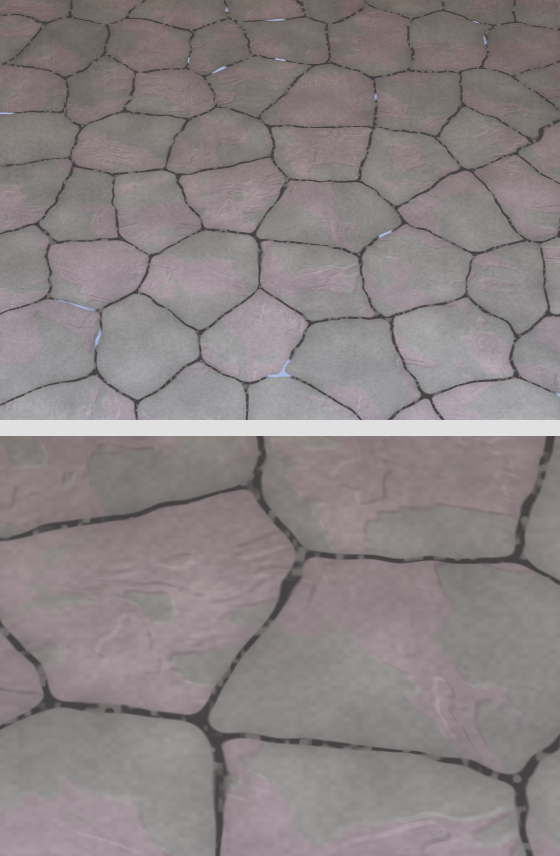
Top: the whole. Bottom: its middle third, enlarged.
A Shadertoy shader for this texture:

```glsl
// Stamped stone paving seen at a slant: irregular slabs, dark grooves, flaky relief
#define STONES 10.9     // stone density
#define HORIZON 2.9     // height of the vanishing line
#define TILT 3.4        // depth stretch of the ground
#define JITTER 0.62     // irregularity of the stones
#define GROOVE 0.0031   // half width of the grooves
#define RELIEF 0.15     // strength of the flaky ledges
#define GRAIN 0.07      // strength of the fine grain
#define NEAR_STONE vec3(0.645, 0.640, 0.680)
#define FAR_STONE vec3(0.465, 0.428, 0.420)
#define GROOVE_DARK vec3(0.25, 0.235, 0.24)
#define GRIT vec3(0.50, 0.48, 0.47)
#define WET_SKY vec3(0.66, 0.75, 0.93)

float hash(vec2 p) {
    return fract(sin(dot(p, vec2(127.1, 311.7))) * 43758.5453);
}

float noise(vec2 p) {
    vec2 i = floor(p), f = fract(p);
    f = f * f * (3.0 - 2.0 * f);
    return mix(mix(hash(i), hash(i + vec2(1, 0)), f.x),
               mix(hash(i + vec2(0, 1)), hash(i + vec2(1, 1)), f.x), f.y);
}

float fbm(vec2 p) {
    float sum = 0.0, amp = 0.5;
    for (int i = 0; i < 5; i++) {
        sum += amp * noise(p);
        p = mat2(1.6, 1.2, -1.2, 1.6) * p + 3.7;
        amp *= 0.5;
    }
    return sum;
}

mat2 rotate(float a) {
    return mat2(cos(a), sin(a), -sin(a), cos(a));
}

float smoothMin(float a, float b, float k) {
    float h = max(k - abs(a - b), 0.0) / k;
    return min(a, b) - h * h * k * 0.25;
}

// Staggered, jittered stone centre
vec2 centre(vec2 cell) {
    vec2 rnd = vec2(hash(cell), hash(cell + 37.3)) - 0.5;
    return cell + 0.5 + JITTER * rnd + vec2(0.5 * mod(cell.y, 2.0) - 0.25, 0.0);
}

// Distance to the nearest stone border; also gives the stone and the offset to its centre
float stoneBorder(vec2 g, out vec2 id, out vec2 toCentre) {
    vec2 base = floor(g);
    float nearest = 1e5, border = 1.0;
    for (int k = 0; k < 25; k++) {
        vec2 cell = base + vec2(k % 5 - 2, k / 5 - 2);
        vec2 r = centre(cell) - g;
        if (dot(r, r) < nearest) {
            nearest = dot(r, r);
            id = cell;
            toCentre = r;
        }
    }
    for (int k = 0; k < 25; k++) {
        vec2 r = centre(id + vec2(k % 5 - 2, k / 5 - 2)) - g;
        vec2 gap = r - toCentre;
        if (dot(gap, gap) > 1e-4)
            border = smoothMin(border, dot(0.5 * (toCentre + r), normalize(gap)), 0.05);
    }
    return border;
}

// Split-rock height: stepped ledges over a rough surface, x = height, y = ledge mask
vec2 relief(vec2 s) {
    vec2 q = s * vec2(1.5, 2.5);
    float n = fbm(q + 0.5 * noise(q * 1.7));
    float ledge = smoothstep(0.49, 0.53, n);
    float step2 = smoothstep(0.60, 0.625, n);
    return vec2(0.6 * ledge + 0.5 * step2 + 0.9 * fbm(s * vec2(6.0, 11.0)), ledge);
}

void mainImage(out vec4 fragColor, in vec2 fragCoord) {
    vec2 p = (fragCoord - vec2(0.5 * iResolution.x, 0.0)) / iResolution.y;
    float px = 1.0 / iResolution.y;

    // Project to the ground and bend the joints a little
    float unit = (HORIZON - p.y) / STONES;
    vec2 g = vec2(p.x, TILT) / unit + 20.0;
    vec2 bent = g + 0.14 * (vec2(noise(g * 2.3), noise(g * 2.3 + 51.0)) - 0.5)
                  + 0.035 * (vec2(noise(g * 9.0), noise(g * 9.0 + 17.0)) - 0.5);
    vec2 id, toCentre;
    float d = stoneBorder(bent, id, toCentre) * unit;

    // Each stone has its own flake pattern, mostly running along a diagonal
    float rnd = hash(id + 5.1);
    mat2 turn = rotate(0.6 + 1.5 * (rnd - 0.5));
    vec2 shift = 13.0 * vec2(rnd, hash(id + 9.4));
    vec2 rock = relief(turn * g + shift);
    float lit = relief(turn * (g + vec2(0.014, -0.019)) + shift).x - rock.x;
    float sharp = 0.25 + smoothstep(0.35, 0.65, noise(g * 3.1 + 8.0));

    // Stone colour: cool and pale near, brown and dim far, pink on the ledges
    vec3 color = mix(NEAR_STONE, FAR_STONE, p.y);
    color *= 1.0 - 0.16 * p.x * p.x * p.y;
    color *= mix(vec3(0.975, 0.985, 0.945), vec3(1.045, 0.99, 0.99), rock.y);
    color *= 0.97 + 0.06 * hash(id + 2.2);
    color *= 1.0 + 0.24 * (fbm(g * 3.0 + 30.0) - 0.48);
    color *= 1.0 + RELIEF * sharp * clamp(lit, -1.2, 0.45);
    color *= 1.0 + GRAIN * (noise(p * vec2(190.0, 240.0)) - 0.5);
    color *= 1.0 - 0.13 * exp(-d * 75.0);

    // Rare wet pits that mirror the sky
    vec2 pit = turn * (toCentre + 0.3 * (vec2(rnd, hash(id + 4.0)) - 0.5));
    float pitSize = length(pit * vec2(1.0, 2.6)) + 0.12 * (noise(g * 22.0) - 0.5);
    float wet = step(0.88, hash(id + 6.6)) * (1.0 - smoothstep(0.035, 0.06, pitSize));
    color = mix(color, WET_SKY, 0.75 * wet);

    // Grooves with grit and a few wet stretches
    float halfWidth = GROOVE * (0.7 + 0.6 * noise(g * 5.0));
    float groove = 1.0 - smoothstep(halfWidth - 0.0012 - 0.5 * px, halfWidth + 0.0012 + 0.5 * px, d);
    vec3 joint = mix(GROOVE_DARK, GRIT, 0.75 * smoothstep(0.45, 0.85, noise(p * 170.0)));
    joint = mix(joint, WET_SKY, smoothstep(0.86, 0.92, noise(g * 2.7 + 70.0)));
    color = mix(color, joint, 0.9 * groove);

    fragColor = vec4(color, 1.0);
}
```
